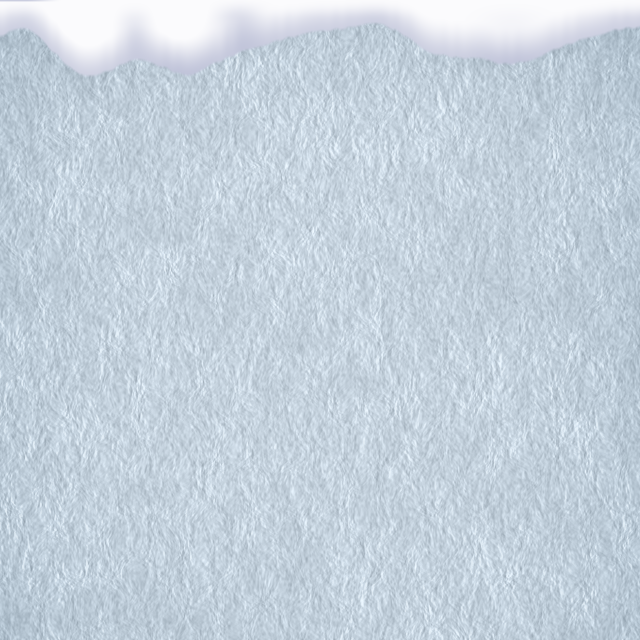
This texture is drawn by a WebGL 2 fragment shader. Its source:

```glsl
#version 300 es
precision highp float;
// A frosted, rough plaster wall under a soft cap of snow.
// The wall is embossed from upright cellular noise and lit from one side;
// the snow is bounded by a smooth curve and shaded by depth and soft glows.
uniform vec2 u_resolution;
out vec4 outColor;

const vec3 WALL_MID = vec3(0.776, 0.828, 0.873);
const vec3 WALL_EDGE = vec3(0.680, 0.750, 0.806);
const vec3 FROST = vec3(0.905, 0.942, 0.965);
const vec3 SNOW_WHITE = vec3(0.985, 0.985, 0.992);
const vec3 SNOW_SHADE = vec3(0.750, 0.765, 0.850);
const vec2 GRAIN_SCALE = vec2(66.0, 46.0);
const vec2 LIGHT_STEP = vec2(0.0021, 0.0002);
const float RELIEF_GAIN = 0.21;
const float PATCH_GAIN = 0.070;
const float SPECKLE_GAIN = 0.075;
const float SNOW_SOFTNESS = 0.0035;
const int SPANS = 24;

// Depth of the snow below the top, at even steps, with one guard at each end.
const float SNOW_DEPTH[27] = float[27](
  0.062, 0.056, 0.044, 0.081, 0.116, 0.112, 0.094, 0.103, 0.117,
  0.100, 0.082, 0.069, 0.057, 0.049, 0.044, 0.036, 0.051, 0.079,
  0.089, 0.092, 0.100, 0.092, 0.074, 0.060, 0.048, 0.042, 0.040);

// Soft spots in the snow: x, distance from top, radius, shade (negative lightens).
const vec4 SNOW_SPOTS[6] = vec4[6](
  vec4(0.210, 0.050, 0.024, 0.36), vec4(0.290, 0.085, 0.045, 0.30),
  vec4(0.375, 0.030, 0.034, 0.50), vec4(0.285, 0.030, 0.034, -0.40),
  vec4(0.130, 0.045, 0.045, -0.10), vec4(0.800, 0.090, 0.050, 0.20));

vec2 hash2(vec2 p) {
  vec3 q = fract(p.xyx * vec3(0.1031, 0.1030, 0.0973));
  q += dot(q, q.yzx + 33.33);
  return fract((q.xx + q.yz) * q.zy);
}

float valueNoise(vec2 p) {
  vec2 i = floor(p), f = fract(p);
  f = f * f * (3.0 - 2.0 * f);
  return mix(mix(hash2(i).x, hash2(i + vec2(1, 0)).x, f.x),
             mix(hash2(i + vec2(0, 1)).x, hash2(i + vec2(1, 1)).x, f.x), f.y);
}

// Distance to the nearest scattered cell point.
float cellular(vec2 p) {
  vec2 i = floor(p), f = fract(p);
  float nearest = 4.0;
  for (int y = -1; y <= 1; y++)
    for (int x = -1; x <= 1; x++) {
      vec2 cell = vec2(x, y);
      vec2 d = cell + hash2(i + cell) - f;
      nearest = min(nearest, dot(d, d));
    }
  return sqrt(nearest);
}

// Height of the plaster: cells roughened by value noise, in three sizes.
float wallHeight(vec2 uv) {
  vec2 p = uv * GRAIN_SCALE;
  p += 0.7 * (vec2(valueNoise(p * 0.6), valueNoise(p * 0.6 + 53.0)) - 0.5);
  float height = 0.0, amount = 1.0;
  for (int octave = 0; octave < 3; octave++) {
    height += amount * (0.65 * cellular(p) + 0.65 * valueNoise(p * 1.4 + 31.0));
    p = p * 1.93 + vec2(17.3, 41.7);
    amount *= 0.66;
  }
  return height;
}

float snowDepth(float x) {
  float s = clamp(x, 0.0, 0.9999) * float(SPANS);
  int i = int(s);
  float t = fract(s);
  float a = SNOW_DEPTH[i], b = SNOW_DEPTH[i + 1];
  float c = SNOW_DEPTH[i + 2], d = SNOW_DEPTH[i + 3];
  return b + 0.5 * t * (c - a + t * (2.0 * a - 5.0 * b + 4.0 * c - d
         + t * (3.0 * (b - c) + d - a)));
}

vec3 wallColor(vec2 uv) {
  // Broad light: dimmer towards the sides, the top and the lower left.
  float side = pow(abs(uv.x - 0.49) * 2.0, 3.0);
  float dim = 0.48 * side + 0.26 * smoothstep(0.72, 1.0, uv.y);
  dim += 0.24 * smoothstep(0.30, 0.0, uv.y) * (1.0 - 0.5 * uv.x);
  vec3 color = mix(WALL_MID, WALL_EDGE, clamp(dim, 0.0, 1.0));

  float patches = 0.4 * valueNoise(uv * 9.0) + 0.6 * valueNoise(uv * vec2(44.0, 30.0) + 7.0);
  float relief = wallHeight(uv) - wallHeight(uv + LIGHT_STEP);
  relief *= mix(0.6, 1.4, patches);
  float speckle = valueNoise(uv * vec2(290.0, 220.0)) - 0.5;
  color += PATCH_GAIN * (patches - 0.5) + RELIEF_GAIN * relief + SPECKLE_GAIN * speckle;

  // Bright flecks on the lit slopes.
  float fleck = smoothstep(0.12, 0.42, relief) * smoothstep(0.35, 0.7, patches);
  return mix(color, FROST, 0.5 * fleck);
}

vec3 snowColor(vec2 p, float depth) {
  float shade = 0.80 * (1.0 - smoothstep(-0.006, 0.060, depth));
  for (int i = 0; i < 6; i++) {
    vec2 d = (p - SNOW_SPOTS[i].xy) * vec2(1.0, 0.7) / SNOW_SPOTS[i].z;
    shade += SNOW_SPOTS[i].w * exp(-dot(d, d));
  }
  shade *= smoothstep(-0.006, 0.030, p.y);
  // Thin dark rim in the upper left corner.
  shade += 0.9 * smoothstep(0.004, 0.0, p.y) * smoothstep(0.10, 0.04, p.x);
  return mix(SNOW_WHITE, SNOW_SHADE, clamp(shade, 0.0, 1.0));
}

void main() {
  vec2 uv = gl_FragCoord.xy / u_resolution;
  vec2 fromTop = vec2(uv.x, 1.0 - uv.y);
  float ripple = 0.0012 * sin(uv.x * 190.0 + 2.0 * sin(uv.x * 71.0));
  float depth = snowDepth(uv.x) + ripple - fromTop.y;
  vec3 wall = wallColor(uv) - 0.025 * exp(-max(-depth, 0.0) * 45.0);
  float cover = smoothstep(-SNOW_SOFTNESS, SNOW_SOFTNESS, depth);
  outColor = vec4(mix(wall, snowColor(fromTop, depth), cover), 1.0);
}
```
